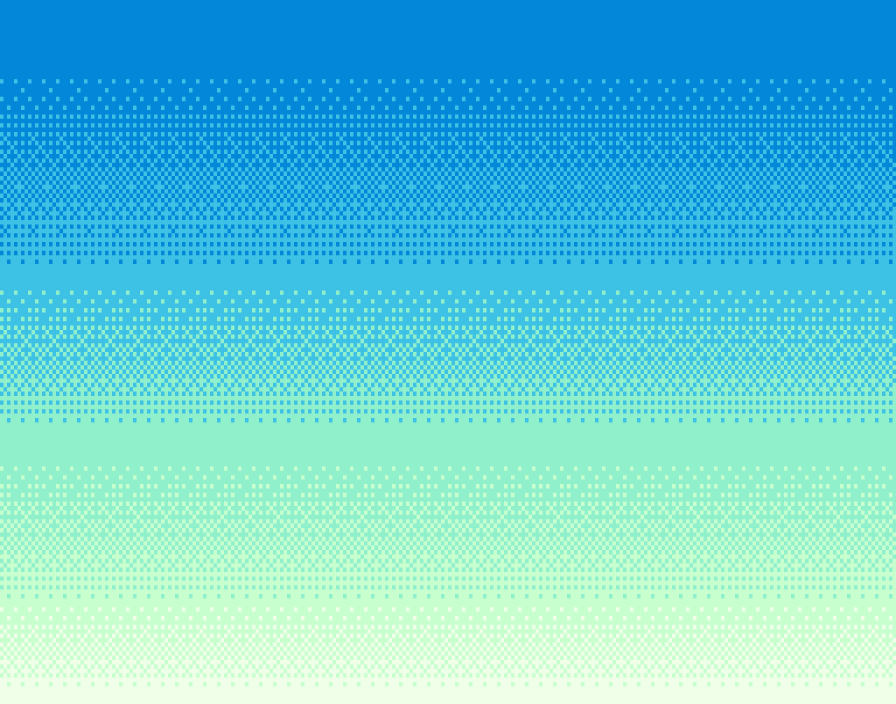
Write a Shadertoy shader that draws this background.

```glsl
const vec2 GRID = vec2(256.0, 160.0);   // dither cells across and down
const vec2 MATRIX_SHIFT = vec2(4.0, 6.0);
const int SAMPLES = 4;                  // subsamples per pixel side

const vec3 DEEP_BLUE = vec3(0.01, 0.53, 0.85);
const vec3 SKY_BLUE  = vec3(0.24, 0.76, 0.90);
const vec3 AQUA      = vec3(0.57, 0.94, 0.80);
const vec3 PALE_MINT = vec3(0.78, 1.00, 0.81);
const vec3 CREAM     = vec3(0.94, 1.00, 0.91);

// Ordered 8x8 threshold, 0 to 63, built from interleaved coordinate bits
float bayer8(vec2 cell) {
    ivec2 p = ivec2(cell);
    int threshold = 0;
    for (int bit = 0; bit < 3; bit++) {
        int x = (p.x >> bit) & 1;
        int y = (p.y >> bit) & 1;
        threshold += (2 * (x ^ y) + y) << (4 - 2 * bit);
    }
    return float(threshold);
}

// 1 where the lower colour shows, for a blend between two rows
float ditherBlend(float threshold, float row, float firstRow, float lastRow) {
    float level = mix(3.0, 54.0, (row - firstRow) / (lastRow - firstRow));
    return row > lastRow ? 1.0 : step(threshold + 0.5, level);
}

// Colour of one cell, counted from the top left
vec3 skyCell(vec2 cell) {
    float threshold = bayer8(cell + MATRIX_SHIFT);
    vec3 color = DEEP_BLUE;
    color = mix(color, SKY_BLUE,  ditherBlend(threshold, cell.y, 18.0, 59.0));
    color = mix(color, AQUA,      ditherBlend(threshold, cell.y, 66.0, 95.0));
    color = mix(color, PALE_MINT, ditherBlend(threshold, cell.y, 106.0, 135.0));
    color = mix(color, CREAM,     ditherBlend(threshold, cell.y, 138.0, 155.0));
    return color;
}

void mainImage(out vec4 fragColor, in vec2 fragCoord) {
    // Average subsamples to smooth the cell edges
    vec3 sum = vec3(0.0);
    for (int j = 0; j < SAMPLES; j++) {
        for (int i = 0; i < SAMPLES; i++) {
            vec2 offset = (vec2(i, j) + 0.5) / float(SAMPLES) - 0.5;
            vec2 uv = (fragCoord + offset) / iResolution.xy;
            sum += skyCell(floor(vec2(uv.x, 1.0 - uv.y) * GRID));
        }
    }
    fragColor = vec4(sum / float(SAMPLES * SAMPLES), 1.0);
}
```
